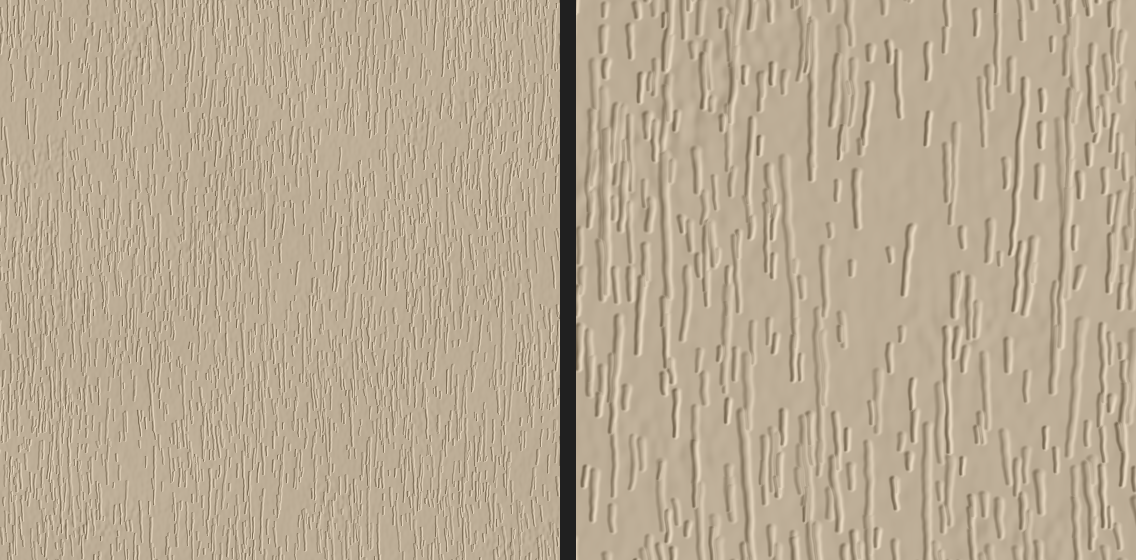
Left, the full canvas; right, a detail of the centre.
Give the GLSL for this texture, as a Shadertoy shader.

```glsl
// Beige scratched plaster: a smooth wall cut by many thin, near-vertical grooves.
// Staggered grids scatter the grooves into a height field, which is lit
// from the upper left by finite differences.

vec2 hash2(vec2 cell) {
    vec3 q = fract(cell.xyx * vec3(0.1031, 0.1030, 0.0973));
    q += dot(q, q.yzx + 33.33);
    return fract((q.xx + q.yz) * q.zy);
}

float gradientDot(vec2 corner, vec2 offset) {
    return dot(hash2(corner) * 2.0 - 1.0, offset);
}

float gradientNoise(vec2 p) {
    vec2 i = floor(p), f = p - i;
    vec2 u = f * f * f * (f * (f * 6.0 - 15.0) + 10.0);
    vec2 x = vec2(1.0, 0.0);
    return mix(mix(gradientDot(i, f), gradientDot(i + x, f - x), u.x),
               mix(gradientDot(i + x.yx, f - x.yx), gradientDot(i + 1.0, f - 1.0), u.x), u.y);
}

// Depth of the grooves of one grid; size holds half width and longest half length.
float grooves(vec2 p, vec2 grid, vec2 size, float density, float seed) {
    float depth = 0.0;
    float column = floor(p.x * grid.x);
    for (float i = -1.0; i <= 1.0; i++) {
        float c = column + i;
        float stagger = hash2(vec2(c + 17.0, seed)).x;
        float row = floor(p.y * grid.y + stagger);
        for (float j = -1.0; j <= 1.0; j++) {
            vec2 cell = vec2(c, row + j);
            vec2 place = hash2(cell + seed);
            vec2 shape = hash2(cell + seed + 71.3);
            vec2 kind = hash2(cell + seed + 143.7);
            vec2 center = (cell + place - vec2(0.0, stagger)) / grid;
            vec2 d = p - center;
            if (abs(d.x) > 0.014) continue;

            // Grooves crowd together in some regions and thin out in others
            float crowding = gradientNoise(center * vec2(6.0, 4.5) + 9.0);
            if (kind.x > density + 0.8 * crowding) continue;

            // Slightly tilted capsule, narrower toward its lower end
            float halfLength = size.y * mix(0.3, 1.0, shape.x);
            d.x -= d.y * (shape.y - 0.5) * 0.17;
            float along = clamp(d.y / halfLength, -1.0, 1.0);
            float width = size.x * mix(0.75, 1.15, kind.y) * (0.88 + 0.16 * along);
            float dist = length(vec2(d.x, max(abs(d.y) - halfLength, 0.0)));
            float cut = 1.0 - smoothstep(0.15 * width, width, dist);
            depth = max(depth, cut * mix(0.55, 1.0, place.y));
        }
    }
    return depth;
}

float height(vec2 p) {
    // Fine grain, stronger in a few roughened patches
    float rough = smoothstep(0.12, 0.4, gradientNoise(p * vec2(6.0, 8.0) + 31.0));
    float grain = gradientNoise(p * vec2(120.0, 85.0)) * (0.22 + 0.65 * rough)
                + gradientNoise(p * vec2(46.0, 30.0) + 5.0) * 0.3;

    // Gentle bends and ragged groove edges
    p.x += 0.012 * gradientNoise(p * vec2(3.0, 4.0) + 2.0)
         + 0.0022 * gradientNoise(p * vec2(50.0, 42.0) + 7.0)
         + 0.0011 * gradientNoise(p * vec2(90.0, 130.0));

    float depth = grooves(p, vec2(56.0, 9.0), vec2(0.0037, 0.055), 0.62, 3.0);
    depth = max(depth, grooves(p, vec2(80.0, 22.0), vec2(0.0035, 0.023), 0.58, 211.0));
    depth = max(depth, grooves(p, vec2(90.0, 45.0), vec2(0.0031, 0.010), 0.42, 419.0));
    return grain - depth;
}

void mainImage(out vec4 fragColor, in vec2 fragCoord) {
    vec2 p = fragCoord / iResolution.y;

    // Slope over about one pixel, which also smooths the edges
    float e = max(0.001, 0.5 / iResolution.y);
    float left = height(p - vec2(e, 0.0));
    float right = height(p + vec2(e, 0.0));
    float above = height(p + vec2(0.0, e));
    float slopeX = (right - left) * 0.001 / e;
    float slopeY = (above - 0.5 * (left + right)) * 0.002 / e;
    float light = 0.95 * slopeX - 0.3 * slopeY;

    // Shadowed walls go darker than lit walls go bright
    float shade = light > 0.0 ? 0.17 * light : 0.27 * light;
    shade = clamp(shade, -0.27, 0.16);

    float stain = 0.018 * gradientNoise(p * 4.0 + 20.0);
    vec3 plaster = vec3(0.74, 0.68, 0.59);
    fragColor = vec4(plaster + shade + stain, 1.0);
}
```
